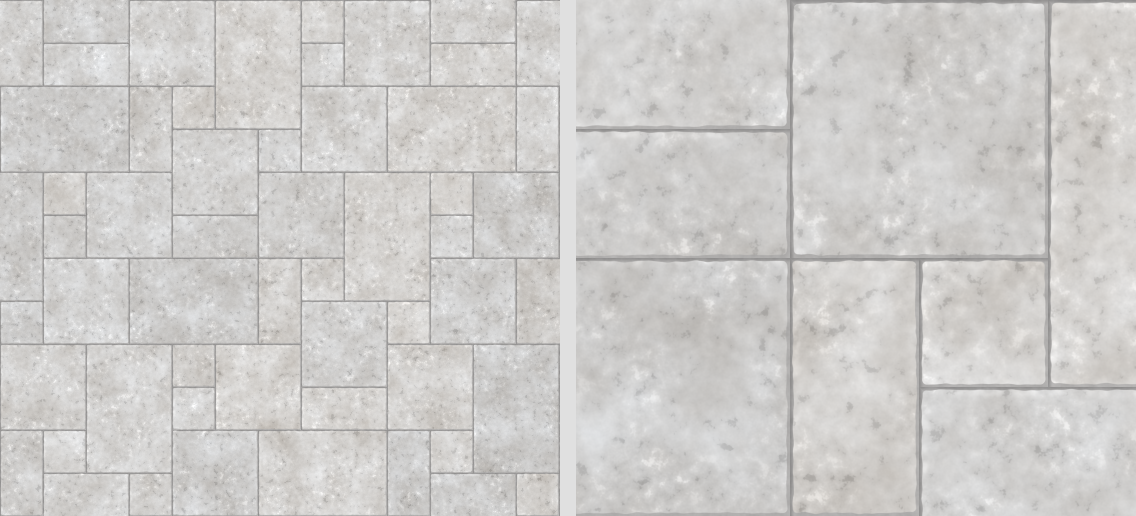
Left, the full canvas; right, a detail of the centre.
A WebGL 1 fragment shader for this texture:

```glsl
precision highp float;
uniform vec2 u_resolution;

#define ROWS 12.0
#define GAP 0.024
#define CORNER 0.035
#define EDGE_WOBBLE 0.014
#define SLAB_TONE 0.045
#define STAIN 0.105
#define GRAIN 0.075
#define RIM_LIGHT 0.06
#define STONE vec3(0.820, 0.812, 0.802)
#define GROUT vec3(0.690, 0.684, 0.680)
#define GROUT_SHADOW vec3(0.575, 0.570, 0.568)

// local: point from the slab's top left corner; id: that corner in the paving
struct Slab { vec2 local; vec2 size; vec2 id; };

vec2 hash2(vec2 p) {
  vec3 h = fract(p.xyx * vec3(0.1031, 0.1030, 0.0973));
  h += dot(h, h.yzx + 33.33);
  return fract((h.xx + h.yz) * h.zy);
}

float cornerSlope(vec2 cell, vec2 f, vec2 corner) {
  return dot(hash2(cell + corner) * 2.0 - 1.0, f - corner);
}

float gradientNoise(vec2 p) {
  vec2 cell = floor(p), f = fract(p);
  vec2 u = f * f * f * (f * (f * 6.0 - 15.0) + 10.0);
  float top = mix(cornerSlope(cell, f, vec2(0.0)), cornerSlope(cell, f, vec2(1.0, 0.0)), u.x);
  float low = mix(cornerSlope(cell, f, vec2(0.0, 1.0)), cornerSlope(cell, f, vec2(1.0)), u.x);
  return mix(top, low, u.y);
}

float fbm(vec2 p) {
  float sum = 0.0, amplitude = 1.0;
  for (int i = 0; i < 4; i++) {
    sum += amplitude * gradientNoise(p);
    p = mat2(1.6, 1.2, -1.2, 1.6) * p + 7.3;
    amplitude *= 0.62;
  }
  return sum;
}

// Repeats one slab every 9 columns, stepping 3 columns across per 4 rows
void lay(vec2 p, vec2 corner, vec2 size, inout Slab slab) {
  vec2 d = p - corner;
  vec2 shift = floor(d.y / 4.0) * vec2(3.0, 4.0);
  shift.x += floor((d.x - shift.x) / 9.0) * 9.0;
  d -= shift;
  if (d.x < size.x && d.y < size.y) slab = Slab(d, size, corner + shift);
}

// The twelve slabs of one paving module
Slab findSlab(vec2 p) {
  Slab s = Slab(vec2(0.5), vec2(1.0), vec2(0.0));
  lay(p, vec2(5.0, 0.0), vec2(2.0, 3.0), s);
  lay(p, vec2(0.0, 2.0), vec2(3.0, 2.0), s);
  lay(p, vec2(3.0, 0.0), vec2(2.0), s);
  lay(p, vec2(8.0, 0.0), vec2(2.0), s);
  lay(p, vec2(4.0, 3.0), vec2(2.0), s);
  lay(p, vec2(7.0, 2.0), vec2(2.0), s);
  lay(p, vec2(1.0, 1.0), vec2(2.0, 1.0), s);
  lay(p, vec2(3.0, 2.0), vec2(1.0, 2.0), s);
  lay(p, vec2(7.0, 0.0), vec2(1.0), s);
  lay(p, vec2(7.0, 1.0), vec2(1.0), s);
  lay(p, vec2(4.0, 2.0), vec2(1.0), s);
  lay(p, vec2(6.0, 3.0), vec2(1.0), s);
  return s;
}

float roundedBox(vec2 p, vec2 halfSize, float radius) {
  vec2 q = abs(p) - halfSize + radius;
  return length(max(q, 0.0)) + min(max(q.x, q.y), 0.0) - radius;
}

void main() {
  float pixel = ROWS / u_resolution.y;
  vec2 p = vec2(gl_FragCoord.x, u_resolution.y - gl_FragCoord.y) * pixel;
  Slab slab = findSlab(p);
  vec2 seed = hash2(slab.id + 41.0);
  vec2 stonePos = p + seed * 60.0;

  // Stone face: slab tone, cloudy stains, fine grain and flecks
  float cloud = fbm(stonePos * 1.25);
  float grain = fbm(stonePos * 7.0 + 19.0);
  float patches = smoothstep(-0.15, 0.3, gradientNoise(stonePos * 1.7 + 31.0));
  vec3 stone = STONE + SLAB_TONE * (seed.x - 0.5) + STAIN * cloud;
  stone += GRAIN * grain * mix(0.7, 1.3, patches);
  stone += 0.05 * patches * smoothstep(0.22, 0.55, grain);
  stone -= 0.06 * smoothstep(0.3, 0.6, -grain);
  stone += vec3(0.010, 0.0, -0.012) * (0.4 - seed.y - 1.2 * cloud);

  // Worn outline with a chipped pale rim, stronger on the top and left
  float outline = roundedBox(slab.local - 0.5 * slab.size, 0.5 * slab.size - GAP, CORNER);
  outline += EDGE_WOBBLE * (gradientNoise(stonePos * 4.0) + gradientNoise(stonePos * 11.0));
  float topLeft = min(slab.local.x, slab.local.y);
  float rim = smoothstep(-0.075, -0.02, outline);
  float chips = smoothstep(-0.2, 0.3, gradientNoise(stonePos * 9.0 + 5.0));
  stone += RIM_LIGHT * rim * chips * mix(1.0, 0.35, smoothstep(0.08, 0.2, topLeft));

  // Grout, darkest where the slab above or to the left shades it
  float shade = 1.0 - smoothstep(0.0, 0.04, topLeft);
  vec3 grout = mix(GROUT, GROUT_SHADOW, shade) + 0.06 * grain;

  float face = 1.0 - smoothstep(-0.75 * pixel, 0.75 * pixel, outline);
  gl_FragColor = vec4(mix(grout, stone, face), 1.0);
}
```
